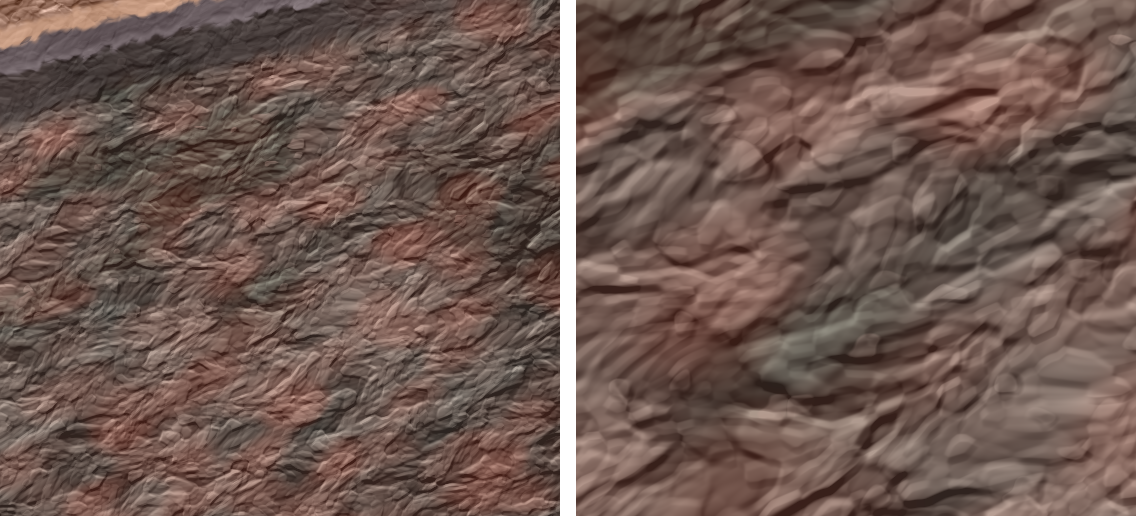
Left, the full canvas; right, a detail of the centre.
A Shadertoy shader for this texture:

```glsl
// A slope of flaky reddish-brown stone chips under a slanting grey ledge.
// Smoothed cellular noise, lit from above, forms the grain; scattered
// lens-shaped flakes with shadows lie on it, and soft bands form the ledge.

#define GRAIN_ANGLE 0.40
#define GRAIN_SIZE 0.032
#define GRAIN_STRETCH 0.56
#define GRAIN_CONTRAST 1.5
#define RELIEF_DEPTH 3.0
#define LEDGE_SLOPE 0.235
#define FLAKE_LIGHT 0.75
#define FLAKE_SHADOW 0.85
#define STONE_MID vec3(0.452, 0.350, 0.318)
#define STONE_RANGE vec3(0.185, 0.180, 0.172)
#define LEDGE_GREY vec3(0.385, 0.335, 0.350)
#define LEDGE_DARK vec3(0.255, 0.220, 0.215)

vec3 hash3(vec2 cell) {
    vec3 q = fract(cell.xyx * vec3(0.1031, 0.1030, 0.0973));
    q += dot(q, q.yxz + 33.33);
    return fract((q.xxy + q.yzz) * q.zyx);
}

mat2 rotation(float angle) {
    float c = cos(angle), s = sin(angle);
    return mat2(c, -s, s, c);
}

// Cellular noise with blended borders: random plate heights, slightly domed
float plates(vec2 p, float crispness) {
    vec2 base = floor(p);
    float total = 1e-6, height = 0.0;
    for (int j = -1; j <= 1; j++)
    for (int i = -1; i <= 1; i++) {
        vec2 cell = base + vec2(i, j);
        vec3 rnd = hash3(cell);
        vec2 away = cell + 0.1 + 0.8 * rnd.xy - p;
        float weight = exp(-crispness * dot(away, away));
        total += weight;
        height += weight * rnd.z;
    }
    return height / total + 0.5 * log(total) / crispness;
}

// Three sizes of plates, stretched along the grain
float grainHeight(vec2 p) {
    vec2 q = rotation(GRAIN_ANGLE) * p / GRAIN_SIZE;
    q.x *= GRAIN_STRETCH;
    q += 0.22 * sin(q.yx * vec2(1.9, 1.3) + 2.0 * sin(q * 0.7));
    float height = 0.42 * plates(q, 18.0);
    height += 0.36 * plates(rotation(0.3) * q * 1.9 + 17.0, 16.0);
    return height + 0.22 * plates(rotation(-0.4) * q * 3.7 + 41.0, 12.0);
}

// Scattered flakes: x is the lit face, y is the shadow under it
vec2 flakes(vec2 p, float scale, float density) {
    vec2 q = rotation(GRAIN_ANGLE) * p * scale;
    q += 0.045 * sin(q.yx * 11.0 + 3.0 * sin(q * 5.0));
    vec2 base = floor(q);
    vec2 result = vec2(0.0);
    for (int j = -1; j <= 1; j++)
    for (int i = -1; i <= 1; i++) {
        vec2 cell = base + vec2(i, j);
        vec3 place = hash3(cell + 71.0);
        vec3 form = hash3(cell + 193.0);
        float present = step(place.z, density) * (0.4 + 0.6 * form.z);
        vec2 local = rotation(0.7 * (form.x - 0.5)) * (q - cell - place.xy);
        local /= mix(vec2(0.17, 0.09), vec2(0.38, 0.15), form.yx);
        float face = length(local) + 0.25 * abs(local.x) - 1.0;
        vec2 dropped = local + vec2(-0.15, 0.65);
        float shade = length(dropped) + 0.2 * abs(dropped.x) - 1.0;
        float lit = smoothstep(0.18, -0.18, face);
        lit *= 0.85 + 0.25 * local.y;
        result.x = max(result.x, present * lit);
        result.y = max(result.y, present * smoothstep(0.3, -0.3, shade));
    }
    return result;
}

void mainImage(out vec4 fragColor, in vec2 fragCoord) {
    vec2 p = fragCoord / iResolution.y;

    // Grain lit from above
    float height = grainHeight(p);
    float relief = height - grainHeight(p + vec2(-0.0015, 0.005));
    float tone = GRAIN_CONTRAST * (height - 0.43) + RELIEF_DEPTH * relief;

    // Broad light, dark and coloured patches
    vec2 along = rotation(GRAIN_ANGLE) * p * vec2(1.0, 1.0);
    float broad = plates(along * vec2(4.0, 8.0) + 5.0, 6.0) - 0.45;
    float tint = plates(along * vec2(9.0, 15.0) + 29.0, 7.0) - 0.45;
    tone += 0.65 * broad + 0.35 * tint;
    tone -= 0.22 * smoothstep(0.75, 1.1, p.x);

    // Flakes are largest and most frequent in the upper middle
    float zone = smoothstep(0.2, 0.5, p.y) * (1.0 - 0.5 * smoothstep(0.7, 1.0, p.x));
    vec2 large = flakes(p, 11.5, 0.48) * zone;
    vec2 small = flakes(p + 3.7, 21.0, 0.42) * (0.45 + 0.4 * zone);
    float face = max(large.x, small.x);
    float shadow = max(large.y, small.y) * (1.0 - face);
    tone = mix(tone, 0.45 * tone, 0.5 * face);
    tone += FLAKE_LIGHT * face - FLAKE_SHADOW * shadow;

    vec3 color = STONE_MID + STONE_RANGE * clamp(tone, -1.25, 1.5);
    color += vec3(0.045, -0.015, -0.022) * tint * 2.0;
    float mossy = smoothstep(0.0, -0.3, broad) * zone * (1.0 - face);
    color = mix(color, color * vec3(0.84, 0.93, 0.91), mossy);

    // Ledge: dark underside, grey face with a pale rim, cream top edge
    float wobble = 0.004 * sin(p.x * 37.0 + 2.0 * sin(p.x * 83.0));
    float level = p.y - LEDGE_SLOPE * p.x + wobble + 0.02 * (height - 0.43);
    float under = smoothstep(0.745, 0.795, level + 0.03 * broad);
    under *= 1.0 - 0.55 * smoothstep(0.55, 1.0, p.x);
    color = mix(color, LEDGE_DARK + 0.065 * tone, 0.9 * under);
    vec3 ledgeFace = LEDGE_GREY + 0.05 * tone;
    ledgeFace += 0.09 * smoothstep(0.014, 0.0, abs(level - 0.861));
    color = mix(color, ledgeFace, smoothstep(0.846, 0.858, level));
    vec3 cream = vec3(0.76, 0.59, 0.49) + 0.05 * tone;
    color = mix(color, cream, smoothstep(0.902, 0.916, level));
    vec3 gravel = vec3(0.60, 0.45, 0.38) + 0.17 * tone;
    color = mix(color, gravel, smoothstep(0.935, 0.952, level));

    fragColor = vec4(clamp(color, 0.0, 1.0), 1.0);
}
```
